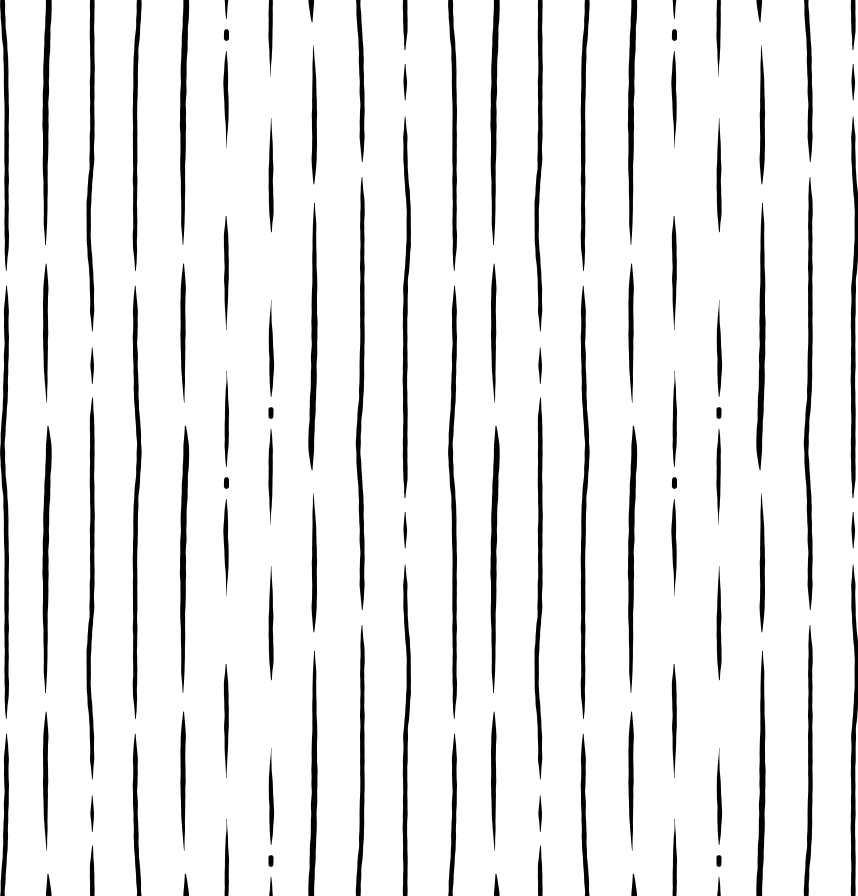
Write a Shadertoy shader that draws this pattern.

```glsl
// Hand-inked vertical broken lines in a seamless tile of ten columns.
#define TILES_DOWN 2.0
#define TILE 384.0        // tile side in design units
#define COLUMNS 10
#define FIRST_X 2.0       // axis of the first column
#define WOBBLE 1.3        // sideways drift of the pen
#define ROUGHNESS 0.55    // variation of the line width
#define INK vec3(0.005)
#define PAPER vec3(1.0)

// Strokes of the four line kinds: start, length, half width, taper.
// The sign of the taper picks the pointed end.
const vec4 STROKES[9] = vec4[9](
    vec4(341, 327, 1.9, 0.10), vec4(298, 31, 1.8, 0.0),
    vec4(245, 371, 1.95, 0.12),
    vec4(365, 229, 2.5, 0.45), vec4(226, 119, 2.1, 0.5),
    vec4(185, 98, 1.9, 0.6), vec4(318, 82, 1.75, -0.7),
    vec4(25, 10, 2.1, 0.0), vec4(44, 83, 1.9, 0.75));
const int FIRST_STROKE[5] = int[5](0, 2, 3, 5, 9);

// Bend of each kind: rest offset, height, centre, spread.
const vec4 BENDS[4] = vec4[4](
    vec4(0.3, -3.5, 191, 27), vec4(-1.3, 3.4, 0, 28),
    vec4(1.3, 2.7, 2, 30), vec4(0, 0.6, 350, 20));

float hash(float n) {
    return fract(sin(n * 127.1 + 3.7) * 4375.85);
}

// Gradient noise along the line, repeating once per tile.
float lineNoise(float y, float cells, float seed) {
    float p = y / TILE * cells;
    float i = floor(p), f = p - i;
    float a = hash(mod(i, cells) + seed) * 2.0 - 1.0;
    float b = hash(mod(i + 1.0, cells) + seed) * 2.0 - 1.0;
    return mix(a * f, b * (f - 1.0), f * f * (3.0 - 2.0 * f));
}

// Signed distance from a centre on the wrapped tile.
float wrapped(float y, float centre) {
    return mod(y - centre + 0.5 * TILE, TILE) - 0.5 * TILE;
}

float penPath(float y, int kind) {
    vec4 bend = BENDS[kind];
    float t = wrapped(y, bend.z) / bend.w;
    float seed = float(kind) * 71.0;
    return bend.x + bend.y * exp(-0.5 * t * t)
         + WOBBLE * lineNoise(y, 9.0, seed)
         + 0.4 * WOBBLE * lineNoise(y, 23.0, seed + 31.0);
}

// Distance to one rounded, tapering stroke.
float strokeDistance(float x, float y, vec4 stroke, float rough) {
    float along = wrapped(y, stroke.x + 0.5 * stroke.y);
    float ending = 0.5 * stroke.y - abs(along);
    float toTip = along / stroke.y * (stroke.w < 0.0 ? -1.0 : 1.0);
    float halfWidth = stroke.z + rough;
    halfWidth *= 1.0 - abs(stroke.w) * smoothstep(0.0, 0.5, toTip);
    halfWidth *= mix(1.0, smoothstep(-8.0, 22.0, ending), step(20.0, stroke.y));
    float cap = max(halfWidth - ending, 0.0);
    return length(vec2(x, cap)) - halfWidth;
}

void mainImage(out vec4 fragColor, in vec2 fragCoord) {
    float unit = TILES_DOWN * TILE / iResolution.y;
    float x = fragCoord.x * unit;
    float y = (iResolution.y - fragCoord.y) * unit;

    // Nearest column and the offset from its axis
    float pitch = TILE / float(COLUMNS);
    float nearest = floor((x - FIRST_X) / pitch + 0.5);
    int column = int(mod(nearest, float(COLUMNS)));
    x -= FIRST_X + nearest * pitch;

    // Later columns are the middle four turned by half a circle
    int kind = column - 2;
    if (column > 5) {
        kind = 9 - column;
        x = -x;
        y = -y;
    } else if (column == 0) {   // mirrored copy
        kind = 1;
        x = 2.3 - x;
    } else if (column == 1) {   // shifted copy
        kind = 2;
        x += 2.6;
    }

    // Ink the strokes of this kind
    x -= penPath(y, kind);
    float rough = ROUGHNESS * lineNoise(y, 41.0, float(kind) * 53.0 + 11.0);
    float d = 1e3;
    for (int i = FIRST_STROKE[kind]; i < FIRST_STROKE[kind + 1]; i++)
        d = min(d, strokeDistance(x, y, STROKES[i], rough));

    float ink = clamp(0.5 - d / unit, 0.0, 1.0);
    fragColor = vec4(mix(PAPER, INK, ink), 1.0);
}
```
